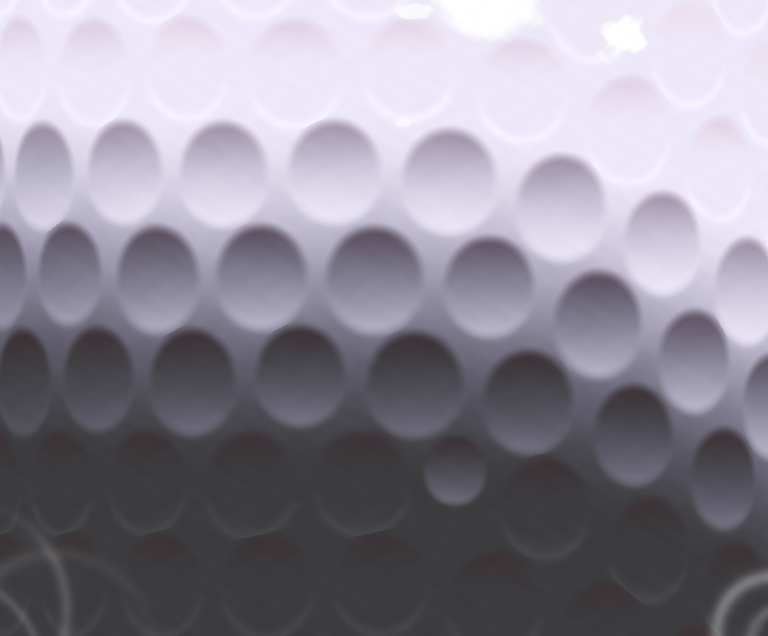
This texture is drawn by a WebGL 2 fragment shader. Its source:

```glsl
#version 300 es
precision highp float;
uniform vec2 u_resolution;
out vec4 fragColor;

const vec3 SHADOW = vec3(0.235, 0.235, 0.245);
const vec3 LIGHT = vec3(0.93, 0.91, 0.97);
const vec3 LILAC = vec3(-0.035, -0.04, 0.005);
const vec3 WARM = vec3(0.025, -0.01, -0.005);
const vec2 BALL = vec2(0.629, 0.708);    // axis x, radius
const vec2 STEP = vec2(0.257, 0.162);    // angle, height between dimples
const vec2 DIMPLE = vec2(0.110, 0.085);  // half size in angle, height

float hash(vec2 cell) {
  return fract(sin(dot(cell, vec2(127.1, 311.7))) * 4375.5);
}

float ripple(vec2 p) {
  return 0.5 * sin(p.x * 31.0 + 3.0 * sin(p.y * 23.0))
       + 0.3 * sin(p.y * 67.0 - p.x * 43.0)
       + 0.2 * sin(p.x * 139.0 + 2.0 * sin(p.y * 97.0));
}

// Rows sag toward the right
float sag(float x) {
  float s = max(x - 0.55, 0.0);
  return 0.464 * s * s;
}

vec3 tone(float depth) {
  float lit = 1.0 - smoothstep(0.173, 0.770, depth);
  return mix(SHADOW, LIGHT, lit) + LILAC * 4.0 * lit * (1.0 - lit);
}

// Nearest dimple: distance, local height, row depth, random value
vec4 nearestDimple(vec2 p) {
  float angle = asin(clamp((p.x - BALL.x) / BALL.y, -1.0, 1.0));
  float baseRow = round((p.y - sag(p.x) - 0.110) / STEP.y);
  vec4 best = vec4(9.0, 0.0, 0.0, 0.0);
  for (int j = -1; j <= 1; j++) {
    float row = baseRow + float(j);
    float phase = 0.02 + 0.09 * row;
    float baseCol = round((angle - phase) / STEP.x);
    for (int i = -1; i <= 1; i++) {
      float col = baseCol + float(i);
      float centre = phase + col * STEP.x;
      float rowDepth = 0.110 + row * STEP.y;
      float rnd = hash(vec2(col, row));
      float size = 0.96 + 0.07 * rnd;
      float lift = 0.012 * (rnd - 0.5);
      float shade = rowDepth;
      // One undersized dimple, its row squeezed around it
      if (row == 4.0) {
        float offset = col + 1.0;
        centre -= 0.05 * sign(offset);
        if (offset == 0.0) {
          size = 0.66;
          lift = -0.032;
          shade -= 0.15;
        }
      }
      float x = BALL.x + BALL.y * sin(centre);
      vec2 q = vec2(angle - centre, p.y - rowDepth - sag(x) - lift);
      q /= DIMPLE * size;
      float d = length(q);
      if (d < best.x) best = vec4(d, q.y, shade, rnd);
    }
  }
  return best;
}

// Soft glare patch with a ragged edge
float glint(vec2 p, vec2 centre, vec2 size, float ragged) {
  float d = length((p - centre) / size) + ragged * ripple(p * 1.7);
  return 1.0 - smoothstep(0.65, 1.1, d);
}

// Thin curved reflection
float arc(vec2 p, vec2 centre, float radius, float width) {
  float d = (length(p - centre) - radius) / width;
  return exp(-d * d);
}

void main() {
  vec2 p = gl_FragCoord.xy / u_resolution.y;
  p.y = 1.0 - p.y;
  float leftSide = 1.0 - smoothstep(0.0, 0.35, p.x);

  // Ground between dimples
  float dim = 0.045 * leftSide + 0.006 * ripple(p);
  vec3 color = tone(p.y - 0.9 * sag(p.x) + dim);

  // Hollows: dark upper wall, bright lower wall
  vec4 hollow = nearestDimple(p);
  float wall = mix(0.120, 0.085, leftSide) * hollow.y;
  vec3 inside = tone(hollow.z + 0.047 - wall + dim + 0.02 * (hollow.w - 0.5));
  inside += WARM * smoothstep(0.1, 0.9, -hollow.y);
  inside -= 0.025 * smoothstep(0.0, 1.0, -hollow.y);
  color = mix(color, inside, 1.0 - smoothstep(0.80, 1.08, hollow.x));
  float rim = arc(vec2(hollow.x, 0.0), vec2(0.0), 0.97, 0.10);
  color += 0.035 * rim * smoothstep(0.0, 0.8, hollow.y);

  // Reflections in the lower corners
  float low = smoothstep(0.78, 0.90, p.y);
  float corner = arc(p, vec2(-0.07, 0.96), 0.175, 0.010)
               + 0.8 * arc(p, vec2(-0.09, 1.06), 0.155, 0.008)
               + 0.5 * arc(p, vec2(0.09, 1.02), 0.15, 0.012);
  color += 0.13 * corner * low * leftSide;
  float rightSide = smoothstep(1.0, 1.15, p.x);
  color += 0.24 * arc(p, vec2(1.215, 0.995), 0.088, 0.012) * low * rightSide;
  color += 0.14 * arc(p, vec2(1.235, 1.01), 0.055, 0.010) * low * rightSide;

  // Glare along the top
  float glare = glint(p, vec2(0.770, 0.005), vec2(0.092, 0.058), 0.16);
  glare += glint(p, vec2(0.978, 0.060), vec2(0.038, 0.032), 0.45);
  glare += 0.7 * glint(p, vec2(0.650, 0.018), vec2(0.035, 0.012), 0.4);
  glare += 0.5 * glint(p, vec2(0.634, 0.193), vec2(0.014, 0.008), 0.2);
  color = mix(color, vec3(1.0), clamp(glare, 0.0, 1.0));

  color += 0.006 * ripple(p * 3.1);
  fragColor = vec4(clamp(color, 0.0, 1.0), 1.0);
}
```
